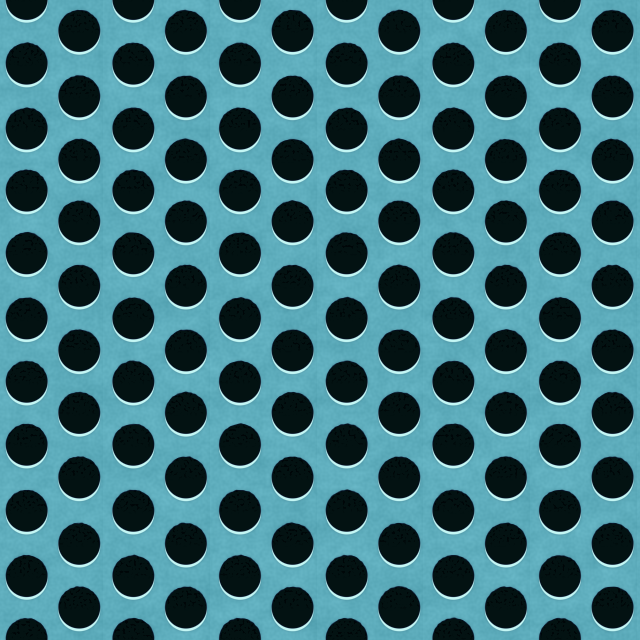
A WebGL 1 fragment shader for this texture:

```glsl
precision highp float;

uniform vec2 u_resolution;

const float TAU = 6.2831853;
const vec2 GRID = vec2(6.0, 10.0);          // repeats across and down
const vec2 EVEN_PHASE = vec2(0.25, 0.0);
const vec2 ODD_PHASE = vec2(0.743, 0.5);
const float RADIUS = 0.0327;
const float RIM = 0.0013;                   // navy line inside the hole edge
const float LIP = 0.0043;                   // height of the lit lower lip

const vec3 PLATE = vec3(0.37, 0.68, 0.74);
const vec3 SHADE = vec3(0.26, 0.50, 0.57);
const vec3 LIGHT = vec3(0.77, 0.97, 0.96);
const vec3 NAVY = vec3(0.02, 0.06, 0.14);
const vec3 HOLE = vec3(0.01, 0.07, 0.07);
const vec3 SPECK = vec3(0.0, 0.025, 0.03);

vec2 gradientAt(vec2 cell, vec2 period) {
  cell = mod(cell, period);
  float h = fract(sin(dot(cell, vec2(127.1, 311.7))) * 4375.85);
  return vec2(cos(TAU * h), sin(TAU * h));
}

// Gradient noise that wraps after a whole number of cells.
float noise(vec2 uv, vec2 period) {
  vec2 p = uv * period;
  vec2 i = floor(p);
  vec2 f = p - i;
  vec2 s = f * f * f * (f * (f * 6.0 - 15.0) + 10.0);
  vec2 e = vec2(1.0, 0.0);
  float a = dot(gradientAt(i, period), f);
  float b = dot(gradientAt(i + e.xy, period), f - e.xy);
  float c = dot(gradientAt(i + e.yx, period), f - e.yx);
  float d = dot(gradientAt(i + e.xx, period), f - e.xx);
  return mix(mix(a, b, s.x), mix(c, d, s.x), s.y);
}

// Slight uneven spacing of the rows, periodic over the canvas.
float rowDrift(float y) {
  return 0.002 + 0.002 * cos(TAU * (y - 0.42))
       + 0.0016 * cos(3.0 * TAU * (y - 0.3));
}

// Vector from the nearest hole centre of one staggered lattice.
vec2 fromHole(vec2 uv, vec2 phase) {
  vec2 centre = (floor(uv * GRID - phase + 0.5) + phase) / GRID;
  centre.y += rowDrift(centre.y);
  return uv - centre;
}

float coverage(float dist, float soft) {
  return 1.0 - smoothstep(-soft, soft, dist);
}

vec3 plateColor(vec2 uv) {
  float mottle = 0.035 * noise(uv, vec2(12.0, 20.0))
               + 0.030 * noise(uv, vec2(48.0, 60.0))
               + 0.030 * noise(uv, vec2(190.0, 190.0));
  // faint upright joints between the column pairs
  float x = fract(uv.x * GRID.x + 0.53) - 0.5;
  float joint = 0.018 * exp(-abs(x) * 30.0) * step(x, 0.0);
  return PLATE + mottle - joint;
}

vec3 holeColor(vec2 uv, vec2 p) {
  float grain = noise(uv, vec2(230.0, 230.0));
  float upper = smoothstep(-0.006, 0.008, p.y);
  return mix(HOLE, SPECK, upper * smoothstep(0.12, 0.35, grain));
}

void main() {
  vec2 uv = gl_FragCoord.xy / u_resolution;
  float soft = max(0.75 / min(u_resolution.x, u_resolution.y), 0.0009);

  vec2 even = fromHole(uv, EVEN_PHASE);
  vec2 odd = fromHole(uv, ODD_PHASE);
  vec2 p = dot(even, even) < dot(odd, odd) ? even : odd;

  // worn upper edge, clean lower edge
  float wear = smoothstep(0.0, RADIUS, p.y) * noise(uv, vec2(150.0, 150.0));
  float dist = length(p) - RADIUS + 0.0014 * wear;
  float lipDist = length(p + vec2(0.0, LIP)) - RADIUS;

  // plate, soft shade around the hole, then the lit lip
  vec3 color = plateColor(uv);
  float halo = exp(-max(min(dist, lipDist), 0.0) / 0.0016);
  color = mix(color, SHADE, 0.45 * halo);
  color = mix(color, LIGHT, coverage(lipDist, soft));

  // navy rim and dark opening
  color = mix(color, NAVY, coverage(dist, soft));
  color = mix(color, holeColor(uv, p), coverage(dist + RIM, soft));

  gl_FragColor = vec4(color, 1.0);
}
```
